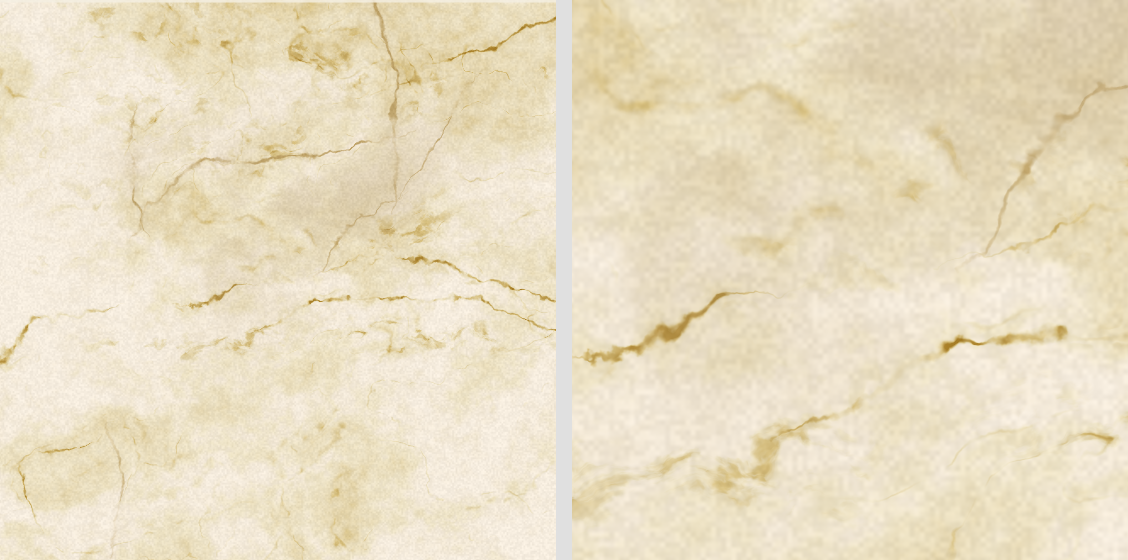
Left, the full canvas; right, a detail of the centre.
Reproduce this texture procedurally as a Shadertoy shader.

```glsl
// Cream marble slab with soft clouds, grey-brown cracks and broken golden veins.

float hash(vec2 p) {
    vec3 q = fract(vec3(p.xyx) * 0.1031);
    q += dot(q, q.yzx + 33.33);
    return fract((q.x + q.y) * q.z);
}

float noise(vec2 p) {
    vec2 i = floor(p), f = fract(p);
    f = f * f * (3.0 - 2.0 * f);
    return mix(mix(hash(i), hash(i + vec2(1, 0)), f.x),
               mix(hash(i + vec2(0, 1)), hash(i + vec2(1, 1)), f.x), f.y);
}

float fbm(vec2 p) {
    float sum = 0.0, amp = 0.5;
    for (int i = 0; i < 5; i++) {
        sum += amp * noise(p);
        p = mat2(1.6, 1.2, -1.2, 1.6) * p + 17.3;
        amp *= 0.5;
    }
    return sum;
}

float segment(vec2 p, vec2 a, vec2 b) {
    vec2 d = b - a;
    return length(p - a - d * clamp(dot(p - a, d) / dot(d, d), 0.0, 1.0));
}

// Bent vein a-b-c: a thin ragged core with crumbs beside it and a faint halo
float vein(vec2 p, vec2 a, vec2 b, vec2 c, float width) {
    float dist = min(segment(p, a, b), segment(p, b, c));
    float ends = smoothstep(0.0, 0.07, min(length(p - a), length(p - c)));
    float w = width * (0.15 + 1.2 * noise(p * 37.0 + a * 50.0)) * (0.3 + 0.7 * ends);
    float core = 1.0 - smoothstep(0.1 * w, w + 0.7 / iResolution.y, dist);
    float broken = 0.2 + 0.8 * smoothstep(0.3, 0.6, noise(p * 17.0 + c * 40.0));
    broken *= 0.45 + 0.9 * noise(p * 140.0);
    float crumbs = smoothstep(0.55, 0.8, noise(p * vec2(90.0, 120.0))) * exp(-dist * 110.0);
    return (core * broken + 0.25 * crumbs + 0.10 * exp(-dist * 75.0)) * (0.25 + 0.75 * ends);
}

// Tone -1 is the palest stone, 3 is ochre, 6 is dark gold
vec3 stoneColor(float tone) {
    vec3 c = mix(vec3(0.965, 0.93, 0.875), vec3(0.95, 0.91, 0.84), clamp(tone + 2.0, 0.0, 1.0));
    c = mix(c, vec3(0.93, 0.89, 0.78), clamp(tone + 1.0, 0.0, 1.0));
    c = mix(c, vec3(0.91, 0.86, 0.725), clamp(tone, 0.0, 1.0));
    c = mix(c, vec3(0.88, 0.815, 0.64), clamp(tone - 1.0, 0.0, 1.0));
    c = mix(c, vec3(0.84, 0.75, 0.50), clamp(tone - 2.0, 0.0, 1.0));
    return mix(c, vec3(0.66, 0.50, 0.16), clamp((tone - 3.0) / 3.0, 0.0, 1.0));
}

void mainImage(out vec4 fragColor, in vec2 fragCoord) {
    vec2 p = fragCoord / iResolution.y;
    vec2 wobble = vec2(fbm(p * 6.0), fbm(p * 6.0 + 41.0)) - 0.48;
    vec2 jitter = vec2(fbm(p * 42.0 + 5.0), fbm(p * 42.0 + 77.0)) - 0.48;
    vec2 v = p + 0.09 * wobble + 0.022 * jitter;

    // Clouds drawn out along a rising diagonal, warmer towards the top
    vec2 q = mat2(0.94, -0.34, 0.34, 0.94) * p * vec2(1.0, 1.5) + 0.25 * wobble;
    float tone = -0.62 + 6.6 * (fbm(q * 4.5 + 7.0) - 0.48);
    tone += 3.6 * (fbm(q * 14.0 + 3.0) - 0.48);
    tone += 2.6 * (fbm(p * 60.0 + 9.0) - 0.48);
    tone += 0.9 * (smoothstep(0.25, 0.75, p.y) - 0.5);

    // Soft crumbling hairlines along the level lines of noise
    vec2 r = q + 0.03 * jitter;
    for (int i = 0; i < 4; i++) {
        float k = float(i);
        float level = abs(noise(r * (5.0 + 2.0 * k) + 19.0 * k) - 0.5);
        float patchy = smoothstep(0.5, 0.8, noise(p * 7.0 + 31.0 * k));
        float crumble = smoothstep(0.25, 0.75, noise(p * 75.0 + 11.0 * k));
        tone += 2.0 * patchy * crumble * (1.0 - smoothstep(0.0, 0.035, level));
    }

    // Ochre flecks, thick in a level band and in scattered patches
    float band = exp(-pow((v.y - 0.40) / 0.035, 2.0)) * smoothstep(0.25, 0.65, noise(p * 11.0));
    float patches = smoothstep(0.48, 0.68, fbm(q * 6.0 + 60.0)) * smoothstep(0.3, 0.6, p.y);
    float flecks = smoothstep(0.5, 0.72, fbm(v * vec2(38.0, 55.0)));
    tone += 4.2 * flecks * min(band + 0.6 * patches, 1.0);

    // Golden veins
    float gold = vein(v, vec2(-0.08, 0.30), vec2(0.07, 0.41), vec2(0.22, 0.47), 0.0062);
    gold = max(gold, vein(v, vec2(0.30, 0.47), vec2(0.38, 0.48), vec2(0.47, 0.51), 0.0046));
    gold = max(gold, vein(v, vec2(0.45, 0.41), vec2(0.56, 0.48), vec2(0.80, 0.462), 0.004));
    gold = max(gold, 0.7 * vein(v, vec2(0.72, 0.468), vec2(0.88, 0.45), vec2(1.06, 0.38), 0.0035));
    gold = max(gold, 0.8 * vein(v, vec2(0.68, 0.565), vec2(0.83, 0.50), vec2(1.06, 0.45), 0.0036));
    gold = max(gold, 0.7 * vein(v, vec2(0.74, 0.89), vec2(0.87, 0.92), vec2(1.06, 0.98), 0.004));
    gold = max(gold, 0.6 * vein(v, vec2(0.21, 0.24), vec2(0.05, 0.19), vec2(0.08, 0.04), 0.004));
    gold = max(gold, 0.6 * vein(v, vec2(0.56, 0.525), vec2(0.62, 0.54), vec2(0.70, 0.545), 0.0045));
    tone += 6.0 * gold;

    // Grey-brown cracks
    float crack = vein(v, vec2(0.21, 0.57), vec2(0.37, 0.70), vec2(0.74, 0.77), 0.0042);
    crack = max(crack, vein(v, vec2(0.67, 1.06), vec2(0.70, 0.76), vec2(0.72, 0.62), 0.004));
    crack = max(crack, vein(v, vec2(0.74, 0.67), vec2(0.63, 0.61), vec2(0.57, 0.52), 0.0045));
    crack = max(crack, vein(v, vec2(0.23, 0.82), vec2(0.24, 0.66), vec2(0.27, 0.58), 0.004));
    crack = max(crack, 0.8 * vein(v, vec2(0.70, 0.64), vec2(0.80, 0.76), vec2(0.88, 0.88), 0.004));
    crack = max(crack, 0.5 * vein(v, vec2(0.19, 0.26), vec2(0.215, 0.10), vec2(0.22, -0.06), 0.005));

    vec3 color = stoneColor(tone);
    color = mix(color, vec3(0.74, 0.63, 0.40), min(0.95 * crack, 1.0));

    // Smoky stains around the cracks
    float smoke = exp(-10.0 * segment(v, vec2(0.42, 0.58), vec2(0.70, 0.68)));
    smoke += 0.5 * exp(-14.0 * length(v - vec2(0.24, 0.72)));
    smoke *= smoothstep(0.38, 0.64, fbm(q * 9.0 + 90.0));
    color = mix(color, vec3(0.82, 0.75, 0.61), 0.65 * smoke);

    // Fine paper grain and a pale upper rim
    color += 0.06 * (noise(p * 330.0) - 0.5);
    color = mix(color, vec3(0.96, 0.94, 0.89), 0.8 * smoothstep(0.994, 0.997, p.y));
    fragColor = vec4(color, 1.0);
}
```
